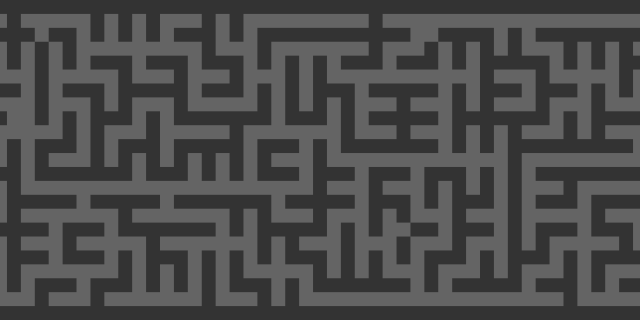
Write a Shadertoy shader that draws this pattern.

```glsl
#define ROWS 23.0
#define WALL_COLOR vec3(0.2)
#define PATH_COLOR vec3(0.394)
#define HOLE_CHANCE 0.013
#define SEED 37.0

float hash(vec2 p)
{
    vec3 q = fract(vec3(p.xyx + SEED) * 0.1031);
    q += dot(q, q.yzx + 33.33);
    return fract((q.x + q.y) * q.z);
}

// Unit step for a count of quarter turns
vec2 heading(float turns)
{
    float angle = turns * 1.570796;
    return round(vec2(cos(angle), sin(angle)));
}

float randomTurn(vec2 pillar)
{
    return floor(4.0 * hash(pillar));
}

// Half of the pillars, as on a checkerboard, fall freely;
// the others avoid the sides their neighbours have taken
vec2 fallDirection(vec2 pillar)
{
    float turn = randomTurn(pillar);
    if (mod(0.5 * (pillar.x + pillar.y), 2.0) < 0.5) return heading(turn);
    for (int i = 0; i < 4; i++)
    {
        vec2 side = heading(turn);
        vec2 neighbour = pillar + 2.0 * side;
        if (heading(randomTurn(neighbour)) != -side) return side;
        turn += 1.0;
    }
    return heading(turn);
}

bool fallsOnto(vec2 pillar, vec2 cell)
{
    bool inside = pillar.y > 0.5 && pillar.y < ROWS - 1.5;
    return inside && pillar + fallDirection(pillar) == cell;
}

// Pillars sit on even cells, rooms on odd cells, barriers between
bool isBarrier(vec2 cell)
{
    if (cell.y < 0.5 || cell.y > ROWS - 1.5) return true;
    vec2 odd = mod(cell, 2.0);
    if (odd.x + odd.y > 1.5) return false;
    if (odd.x + odd.y < 0.5) return hash(cell + 211.0) > HOLE_CHANCE;
    return fallsOnto(cell - odd, cell) || fallsOnto(cell + odd, cell);
}

// A room closed on all sides is opened to the right
bool isWall(vec2 cell)
{
    if (!isBarrier(cell)) return false;
    if (mod(cell, 2.0) != vec2(0.0, 1.0)) return true;
    vec2 room = cell - vec2(1.0, 0.0);
    for (float turn = 1.0; turn < 3.5; turn += 1.0)
        if (!isBarrier(room + heading(turn))) return true;
    return false;
}

float wallAmount(vec2 cell)
{
    return isWall(cell) ? 1.0 : 0.0;
}

void mainImage(out vec4 fragColor, in vec2 fragCoord)
{
    float pixel = ROWS / iResolution.y;
    vec2 pos = fragCoord * pixel - vec2(0.5, 0.0);

    // Blend the four nearest cells over one pixel at their edges
    vec2 base = floor(pos - 0.5);
    vec2 blend = clamp((pos - base - 1.0) / pixel + 0.5, 0.0, 1.0);
    float lower = mix(wallAmount(base), wallAmount(base + vec2(1.0, 0.0)), blend.x);
    float upper = mix(wallAmount(base + vec2(0.0, 1.0)), wallAmount(base + 1.0), blend.x);
    float wall = mix(lower, upper, blend.y);

    fragColor = vec4(mix(PATH_COLOR, WALL_COLOR, wall), 1.0);
}
```
